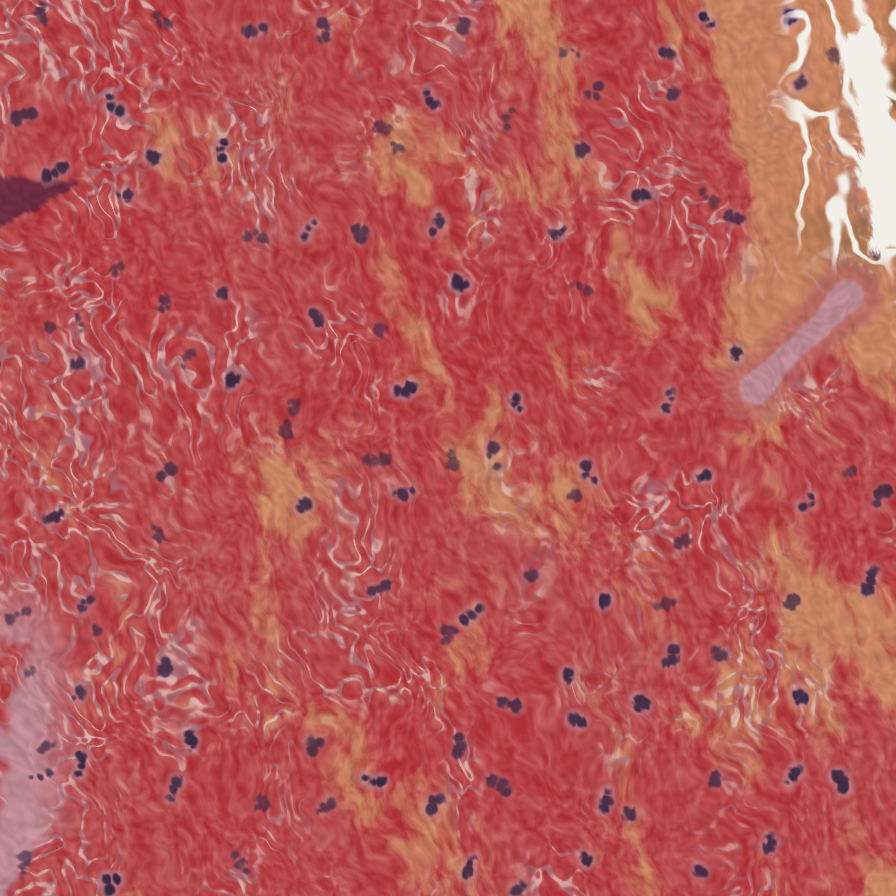
Give the GLSL for this texture, as a WebGL 1 fragment shader.

```glsl
precision highp float;
// Stained tissue: red fibrous ground with ochre patches, pale strands and dark
// lobed nuclei, torn open at the upper right. Warped gradient noise makes the
// fibres, a jittered grid scatters the nuclei, and segments shape the large parts.
uniform vec2 u_resolution;

const vec3 RED = vec3(0.715, 0.195, 0.220);
const vec3 ROSE = vec3(0.715, 0.385, 0.385);
const vec3 OCHRE = vec3(0.785, 0.545, 0.390);
const vec3 MAUVE = vec3(0.680, 0.480, 0.520);
const vec3 PALE = vec3(0.845, 0.730, 0.700);
const vec3 NUCLEUS = vec3(0.230, 0.160, 0.270);
const vec3 PLUM = vec3(0.390, 0.160, 0.250);
const vec3 BROWN = vec3(0.480, 0.350, 0.200);
const vec3 GAP = vec3(0.950, 0.935, 0.910);
const float NUCLEUS_GRID = 13.0;

vec2 hash2(vec2 p) {
  vec3 q = fract(p.xyx * vec3(0.1031, 0.1030, 0.0973));
  q += dot(q, q.yzx + 33.33);
  return fract((q.xx + q.yz) * q.zy);
}

vec2 direction(float turn) {
  return vec2(cos(6.2832 * turn), sin(6.2832 * turn));
}

float corner(vec2 cell, vec2 f, vec2 offset) {
  return dot(direction(hash2(cell + offset + 71.0).x), f - offset);
}

// Gradient noise, roughly -0.7 to 0.7
float noise(vec2 p) {
  vec2 i = floor(p), f = fract(p);
  vec2 u = f * f * f * (f * (f * 6.0 - 15.0) + 10.0);
  float low = mix(corner(i, f, vec2(0.0)), corner(i, f, vec2(1.0, 0.0)), u.x);
  float high = mix(corner(i, f, vec2(0.0, 1.0)), corner(i, f, vec2(1.0)), u.x);
  return mix(low, high, u.y);
}

float fbm(vec2 p) {
  float sum = 0.0, gain = 1.0;
  for (int i = 0; i < 4; i++) {
    sum += gain * noise(p);
    p = mat2(1.6, 1.2, -1.2, 1.6) * p + 9.7;
    gain *= 0.55;
  }
  return sum;
}

// Thin lines along the zero crossings of noise
float strands(vec2 p, float width) {
  return 1.0 - smoothstep(width * 0.3, width, abs(noise(p)));
}

float segmentDistance(vec2 p, vec2 a, vec2 b) {
  vec2 ab = b - a;
  return length(p - a - ab * clamp(dot(p - a, ab) / dot(ab, ab), 0.0, 1.0));
}

// Distance to a chain of three uneven lobes
float lobedDistance(vec2 p, vec2 seed) {
  vec2 axis = direction(hash2(seed + 5.0).x);
  float spacing = mix(0.002, 0.010, hash2(seed + 9.0).y);
  float d = 1.0;
  for (int i = 0; i < 3; i++) {
    vec2 h = hash2(seed + 17.0 * float(i + 1));
    vec2 centre = axis * spacing * float(i - 1) + vec2(-axis.y, axis.x) * (h.x - 0.5) * 0.010;
    d = min(d, length(p - centre) - mix(0.0025, 0.0068, h.y));
  }
  return d;
}

// x: nucleus body, y: pale halo around it
vec2 nuclei(vec2 p, float wobble) {
  vec2 cell = floor(p * NUCLEUS_GRID), result = vec2(0.0);
  for (int y = -1; y <= 1; y++) {
    for (int x = -1; x <= 1; x++) {
      vec2 id = cell + vec2(float(x), float(y));
      vec2 traits = hash2(id + 131.0);
      vec2 centre = (id + 0.1 + 0.8 * hash2(id + 37.0)) / NUCLEUS_GRID;
      float present = step(traits.x, 0.62);
      float d = lobedDistance(p - centre, id + 211.0) + 0.003 * wobble;
      float body = (1.0 - smoothstep(-0.002, 0.003, d)) * mix(0.55, 1.0, traits.y);
      float halo = (1.0 - smoothstep(0.002, 0.009, d)) * traits.y;
      result = max(result, present * vec2(body, halo));
    }
  }
  return result;
}

void main() {
  vec2 p = gl_FragCoord.xy / u_resolution;
  vec2 warp = vec2(fbm(p * 7.0), fbm(p * 7.0 + 40.0));
  vec2 flow = p + 0.025 * warp + vec2(0.28 * p.y, 0.0);
  float grain = noise(flow * vec2(125.0, 105.0));
  float fibre = fbm(flow * vec2(62.0, 34.0));
  float left = 1.0 - smoothstep(0.10, 0.34, p.x);
  float topRight = smoothstep(0.78, 0.85, p.x + 0.03 * warp.x) * smoothstep(0.58, 0.70, p.y);

  // Red ground, rosy fibres and ochre patches
  float patches = fbm(p * vec2(5.0, 4.0) + 3.0);
  vec3 color = mix(RED, ROSE, clamp(0.42 + 0.60 * fibre + 0.35 * grain + 0.25 * patches, 0.0, 1.0));
  float ochre = fbm(flow * vec2(8.5, 5.5) + 12.0) + 0.25 * fibre - 0.22 * left;
  ochre += 0.75 * topRight + 0.22 * smoothstep(0.65, 1.0, p.x);
  color = mix(color, OCHRE, 0.88 * smoothstep(0.08, 0.62, ochre));

  // Pale strands, densest toward the left, and mauve islands on that edge
  float strandZone = smoothstep(-0.1, 0.5, fbm(p * vec2(9.0, 6.0) + 60.0) + 0.28 * left);
  float strand = strands(flow * vec2(48.0, 30.0) + 1.2 * warp, 0.15);
  color = mix(color, mix(MAUVE, PALE, smoothstep(-0.2, 0.4, grain + fibre)), 0.75 * strand * strandZone);
  float edge = (1.0 - smoothstep(0.02, 0.11, p.x)) * (1.0 - smoothstep(0.25, 0.40, p.y));
  color = mix(color, MAUVE + 0.06, edge * smoothstep(0.0, 0.3, warp.y + 0.1));

  // Mauve vessel and plum fold
  float vessel = segmentDistance(p, vec2(0.845, 0.57), vec2(0.945, 0.665)) + 0.012 * warp.x;
  color = mix(color, ROSE, 0.7 * (1.0 - smoothstep(0.025, 0.045, vessel)));
  color = mix(color, MAUVE + 0.05, 1.0 - smoothstep(0.013, 0.019, vessel));
  float fold = segmentDistance(p, vec2(-0.02, 0.77), vec2(0.085, 0.795)) - 0.027 * (1.0 - p.x / 0.09);
  color = mix(color, PLUM, 0.9 * (1.0 - smoothstep(-0.003, 0.005, fold + 0.006 * fibre)));

  // Nuclei
  vec2 cells = nuclei(p, grain + fibre);
  color = mix(color, MAUVE + 0.05, 0.6 * cells.y);
  color = mix(color, NUCLEUS, cells.x);
  color *= 1.0 + 0.12 * grain + 0.07 * fibre;

  // Torn corner: brown scraps, branching cracks and the open gap
  float torn = smoothstep(0.84, 0.97, p.x) * smoothstep(0.66, 0.80, p.y);
  color = mix(color, BROWN, 0.75 * torn * smoothstep(-0.1, 0.3, warp.y));
  float crack = strands(p * vec2(17.0, 12.0) + 0.7 * warp, 0.04 + 0.12 * torn);
  float gap = segmentDistance(p, vec2(0.995, 0.74), vec2(0.965, 0.94)) + 0.025 * warp.x + 0.008 * fibre;
  float opening = max(crack * smoothstep(0.05, 0.35, torn), 1.0 - smoothstep(0.019, 0.026, gap));
  color = mix(color, GAP, opening);

  gl_FragColor = vec4(clamp(color, 0.0, 1.0), 1.0);
}
```
